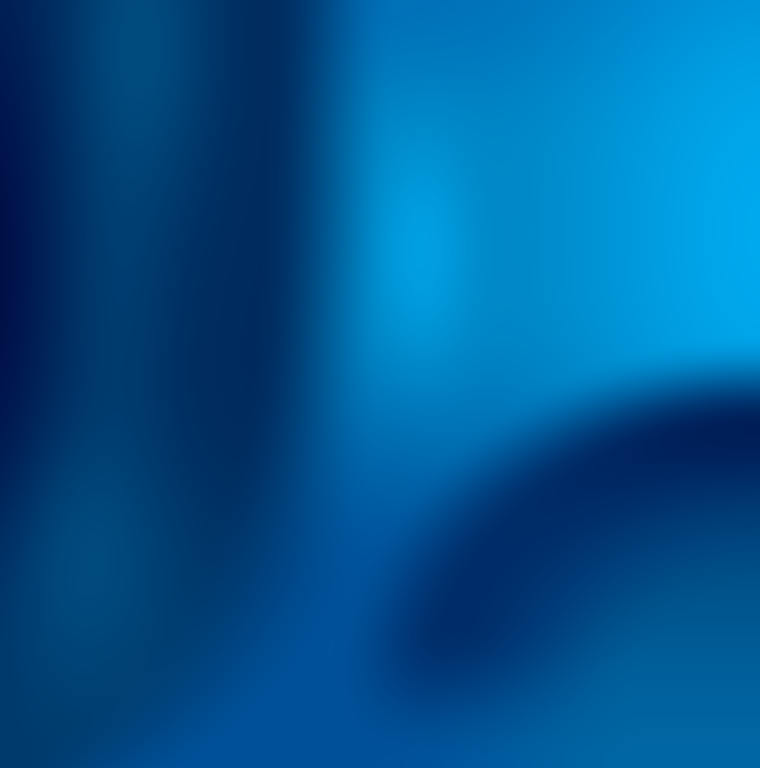
Reproduce this background procedurally as a Shadertoy shader.

```glsl
// Soft abstract backdrop: dark teal folds at left, a luminous cyan field
// at upper right and a navy arch curling round the lower right corner.
// Gaussian glows and wide smoothstep blends are layered from back to front.

// Elliptical Gaussian falloff, 1 at the centre.
float glow(vec2 p, vec2 centre, vec2 radius) {
    vec2 q = (p - centre) / radius;
    return exp(-dot(q, q));
}

// Navy folds with teal highlights and a near-black outer edge.
vec3 darkFolds(vec2 p) {
    vec3 color = mix(vec3(0.0, 0.225, 0.42), vec3(0.0, 0.165, 0.365),
                     smoothstep(0.05, 0.5, p.y));
    float teal = glow(p, vec2(0.185, 0.95), vec2(0.095, 0.22))
               + glow(p, vec2(0.10, 0.26), vec2(0.13, 0.17))
               + 0.45 * glow(p, vec2(0.155, 0.59), vec2(0.075, 0.22));
    color = mix(color, vec3(0.0, 0.295, 0.495), min(teal, 1.0));
    return mix(color, vec3(0.0, 0.05, 0.27),
               glow(p, vec2(-0.02, 0.66), vec2(0.08, 0.36)));
}

// Blue floor rising into azure, lit by a broad glow and a narrow column.
vec3 brightField(vec2 p) {
    vec3 color = mix(vec3(0.0, 0.315, 0.60), vec3(0.0, 0.50, 0.745),
                     smoothstep(0.22, 0.62, p.y));
    color = mix(color, vec3(0.0, 0.43, 0.71), smoothstep(0.80, 1.02, p.y));
    color = mix(color, vec3(0.0, 0.66, 0.93),
                glow(p, vec2(1.02, 0.70), vec2(0.27, 0.46)));
    return mix(color, vec3(0.0, 0.625, 0.885),
               glow(p, vec2(0.555, 0.675), vec2(0.068, 0.15)));
}

void mainImage(out vec4 fragColor, in vec2 fragCoord) {
    vec2 p = fragCoord / iResolution.xy;

    // The boundary between the two fields sweeps left near the floor.
    float boundary = 0.435 - 0.30 * exp(-5.4 * p.y);
    float softness = mix(0.13, 0.085, smoothstep(0.1, 0.55, p.y));
    vec3 color = mix(darkFolds(p), brightField(p),
                     smoothstep(-softness, softness, p.x - boundary));

    // Teal interior of the arch, brightening towards the corner.
    float r = length((p - vec2(1.0, 0.08)) / vec2(0.40, 0.34));
    vec3 interior = mix(vec3(0.0, 0.40, 0.64), vec3(0.0, 0.30, 0.51),
                        smoothstep(0.0, 0.35, p.y));
    color = mix(color, interior, 1.0 - smoothstep(0.4, 1.3, r));

    // Navy ridge of the arch, dissolving at its foot.
    float ridge = (1.0 - smoothstep(1.07, 1.43, r))
                * smoothstep(0.4, 1.05, r) * smoothstep(0.0, 0.19, p.y);
    vec3 navy = mix(vec3(0.0, 0.175, 0.41), vec3(0.0, 0.115, 0.34),
                    smoothstep(0.65, 1.0, p.x));
    color = mix(color, navy, ridge);

    fragColor = vec4(color, 1.0);
}
```
